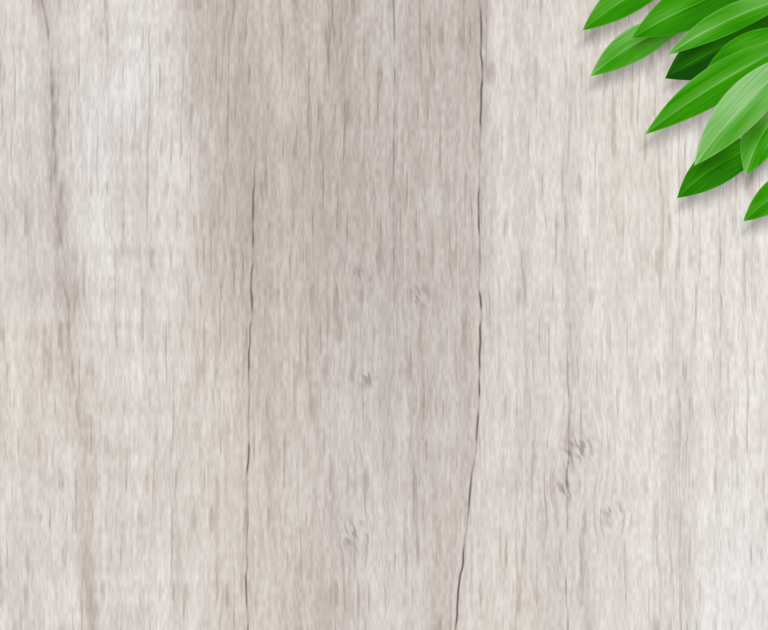
Write a WebGL 2 fragment shader that draws this texture.

```glsl
#version 300 es
precision highp float;
// Pale vertical wood grain with cracks and knots, and a cluster of green leaves
// at the upper right. Wood is stretched value noise over broad tonal bands;
// leaves are curved lens shapes layered back to front with soft shadows.

uniform vec2 u_resolution;
out vec4 fragColor;

const vec3 WOOD_LIGHT = vec3(0.900, 0.887, 0.875);
const vec3 WOOD_DARK = vec3(0.725, 0.685, 0.662);
const vec3 WOOD_WARM = vec3(1.005, 0.990, 0.970);
const vec3 CRACK_COLOR = vec3(0.43, 0.38, 0.38);
const vec3 LEAF_DEEP = vec3(0.08, 0.30, 0.05);
const vec3 LEAF_GREEN = vec3(0.21, 0.58, 0.04);
const vec3 LEAF_PALE = vec3(0.60, 0.79, 0.53);
const float GRAIN_COARSE = 0.30;
const float GRAIN_FINE = 0.34;
const float GRAIN_SPECK = 0.36;
const float PORES = 0.36;
const float LEAF_BEND = 0.010;
const float SHADOW_STRENGTH = 0.26;
const vec2 SHADOW_OFFSET = vec2(-0.003, 0.016);

// Leaf tip.xy and base.xy in units of canvas height, back to front
const int LEAVES = 11;
const vec4 LEAF_AXIS[LEAVES] = vec4[](
  vec4(1.056, 0.876, 1.270, 0.968), vec4(0.925, 0.952, 1.080, 1.040),
  vec4(0.937, 0.879, 1.095, 0.968), vec4(1.003, 0.940, 1.238, 1.040),
  vec4(1.060, 0.913, 1.270, 1.010), vec4(1.111, 0.870, 1.270, 0.952),
  vec4(1.075, 0.686, 1.222, 0.778), vec4(1.024, 0.787, 1.286, 0.944),
  vec4(1.183, 0.722, 1.254, 0.841), vec4(1.102, 0.737, 1.278, 0.920),
  vec4(1.180, 0.649, 1.317, 0.730));
// Half width and tone (0 deep, 1 pale)
const vec2 LEAF_STYLE[LEAVES] = vec2[](
  vec2(0.046, 0.10), vec2(0.026, 0.52), vec2(0.026, 0.64), vec2(0.038, 0.48),
  vec2(0.022, 0.62), vec2(0.027, 0.40), vec2(0.030, 0.36), vec2(0.030, 0.50),
  vec2(0.030, 0.62), vec2(0.034, 0.82), vec2(0.026, 0.50));

// Knot centre and radius
const int KNOTS = 7;
const vec3 KNOT[KNOTS] = vec3[](
  vec3(0.583, 0.398, 0.014), vec3(0.669, 0.530, 0.016), vec3(0.571, 0.565, 0.011),
  vec3(0.918, 0.285, 0.024), vec3(0.897, 0.222, 0.016), vec3(0.977, 0.183, 0.017),
  vec3(0.562, 0.150, 0.022));

float hash(vec2 p) {
  vec3 q = fract(vec3(p.xyx) * 0.1031);
  q += dot(q, q.yzx + 33.33);
  return fract((q.x + q.y) * q.z);
}

float noise(vec2 p) {
  vec2 i = floor(p), f = fract(p);
  f = f * f * (3.0 - 2.0 * f);
  return mix(mix(hash(i), hash(i + vec2(1, 0)), f.x),
             mix(hash(i + vec2(0, 1)), hash(i + vec2(1, 1)), f.x), f.y);
}

float line(float d, float width) { return exp(-d * d / (width * width)); }

// Broad light and dark bands, 0 light to 1 dark
float bands(vec2 p, float seam) {
  float plank = smoothstep(0.25, 0.42, p.x) * (1.0 - smoothstep(-0.02, 0.035, p.x - seam));
  float shade = 0.20 + plank * mix(0.34, 0.56, smoothstep(0.0, 0.7, p.y));
  shade += 0.18 * line(p.x - 0.33, 0.06) * smoothstep(0.2, 0.9, p.y);
  shade += 0.14 * line(p.x - 0.84, 0.09) + 0.14 * p.y * line(p.x - 0.02, 0.07);
  return shade - 0.08 * smoothstep(0.95, 1.2, p.x);
}

vec3 wood(vec2 p) {
  // Knots push the grain aside and leave dark smudges
  float smudge = 0.0;
  vec2 g = p;
  for (int i = 0; i < KNOTS; i++) {
    vec2 d = (p - KNOT[i].xy) / KNOT[i].z;
    g.x -= 0.35 * KNOT[i].z * d.x * exp(-dot(d, d) * 0.25);
    smudge += exp(-dot(d, d)) * smoothstep(0.4, 0.85, noise(p * vec2(230.0, 120.0) + p.yx * 60.0));
  }
  g.x += 0.008 * (noise(g * vec2(5.0, 3.0)) - 0.5) + 0.003 * (noise(g * vec2(24.0, 16.0)) - 0.5);
  float wobble = 0.005 * (noise(vec2(p.y * 14.0, 3.0)) - 0.5);
  wobble += 0.003 * (noise(vec2(p.y * 48.0, 5.0)) - 0.5);
  float seam = 0.762 - 0.04 * pow(max(0.45 - p.y, 0.0) / 0.45, 1.5) + wobble;

  // Grain from coarse streaks to specks and pores, plus saw ripples on the left
  float shade = bands(p, seam);
  shade += GRAIN_COARSE * (noise(g * vec2(42.0, 3.0)) - 0.5);
  shade += 0.24 * (noise(g * vec2(13.0, 1.6) + 7.0) - 0.5);
  shade += GRAIN_FINE * (noise(g * vec2(200.0, 22.0)) - 0.5);
  shade += GRAIN_SPECK * (noise(g * vec2(340.0, 95.0) + 19.0) - 0.5);
  shade += PORES * smoothstep(0.70, 0.92, noise(g * vec2(190.0, 17.0) + 41.0));
  shade += 0.20 * (noise(p * vec2(10.0, 60.0)) - 0.5) * line(p.x - 0.2, 0.13);

  // Slanting stain on the left
  float stain = p.x - (0.148 - 0.08 * p.y) - 2.0 * wobble;
  shade += 0.42 * line(stain, 0.018) * (0.2 + noise(g * vec2(80.0, 12.0)));
  vec3 col = mix(WOOD_LIGHT, WOOD_DARK, shade);
  col *= mix(vec3(1), WOOD_WARM, noise(p * vec2(5.0, 2.5) + 3.0));

  // Cracks break up into dashes of varying strength
  float dashes = noise(vec2(p.y * 42.0, 8.0 + floor(p.x * 9.0)));
  float broken = mix(0.25, 1.0, smoothstep(0.15, 0.75, dashes));
  float left = 0.393 + 0.012 * smoothstep(0.3, 0.75, p.y) + wobble;
  float crack = 0.88 * line(p.x - seam, 0.0018);
  crack += 0.78 * line(p.x - left, 0.0017) * (1.0 - smoothstep(0.66, 0.78, p.y));
  crack += 0.45 * line(p.x - 0.625 - wobble * 0.4, 0.0015) * smoothstep(0.3, 0.85, p.y);
  crack += 0.42 * line(p.x - 0.901 - wobble, 0.0016) * (1.0 - smoothstep(0.3, 0.65, p.y));
  crack += 0.30 * line(p.x - 1.144 - wobble, 0.0016) * line(p.y - 0.55, 0.15);
  crack += 0.50 * line(stain, 0.0024) * smoothstep(0.3, 0.55, p.y) * dashes;
  return mix(col, CRACK_COLOR, clamp(crack * broken + 0.42 * smudge, 0.0, 0.9));
}

// x: along the leaf 0..1, y: offset from the midrib, z: signed inside depth
vec3 leafSpace(vec2 p, vec4 axis, float halfWidth) {
  vec2 span = axis.zw - axis.xy, dir = normalize(span), q = p - axis.xy;
  float t = dot(q, dir) / length(span), lens = 4.0 * t * (1.0 - t);
  float s = dot(q, vec2(-dir.y, dir.x)) - LEAF_BEND * lens;
  return vec3(t, s, halfWidth * lens - abs(s));
}

void main() {
  vec2 p = gl_FragCoord.xy / u_resolution.y;
  float aa = 1.0 / u_resolution.y;
  vec3 col = wood(p);
  for (int i = 0; i < LEAVES; i++) {
    float halfWidth = LEAF_STYLE[i].x, tone = LEAF_STYLE[i].y, seed = float(i) * 9.0;
    float shadow = leafSpace(p + SHADOW_OFFSET, LEAF_AXIS[i], halfWidth).z;
    col *= 1.0 - SHADOW_STRENGTH * smoothstep(-0.018, 0.018, shadow);
    vec3 leaf = leafSpace(p, LEAF_AXIS[i], halfWidth);
    // Tone varies across the halves, along the veins and at the rib
    tone += 0.14 * smoothstep(-0.004, 0.004, leaf.y) - 0.07;
    tone += 0.12 * (noise(vec2(leaf.y * 420.0, leaf.x * 5.0 + seed)) - 0.5);
    tone += 0.26 * (noise(leaf.xy * vec2(4.0, 60.0) + seed) - 0.5);
    tone += 0.16 * line(leaf.y, 0.0018) + 0.12 * line(leaf.z, 0.002);
    vec3 green = mix(LEAF_DEEP, LEAF_GREEN, clamp(tone * 2.0, 0.0, 1.0));
    green = mix(green, LEAF_PALE, clamp(tone * 2.0 - 1.0, 0.0, 1.0));
    col = mix(col, green, smoothstep(-aa, aa, leaf.z));
  }
  fragColor = vec4(clamp(col, 0.0, 1.0), 1.0);
}
```
